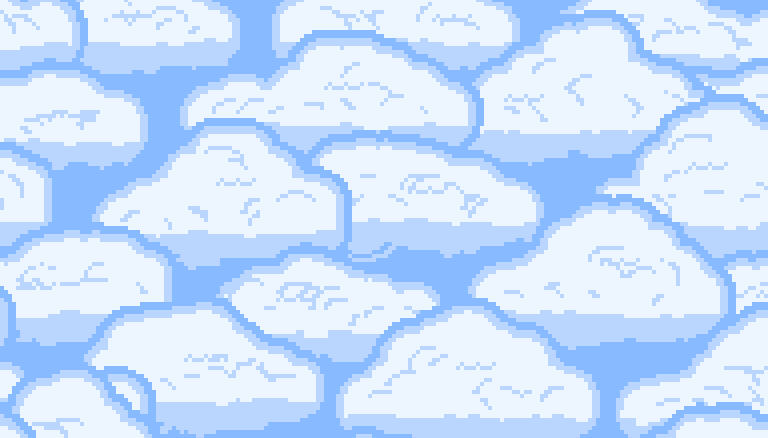
Reproduce this texture procedurally as a WebGL 2 fragment shader.

```glsl
#version 300 es
precision highp float;
// Draws blocky cumulus clouds stacked in overlapping rows on a blue sky.

uniform vec2 u_resolution;
out vec4 fragColor;

const vec3 SKY = vec3(0.53, 0.73, 1.0);
const vec3 SHADE = vec3(0.73, 0.84, 1.0);
const vec3 LIT = vec3(0.93, 0.96, 1.0);
const float GRID_ROWS = 109.5;           // blocks per canvas height
const vec2 PITCH = vec2(64.0, 23.0);     // cloud spacing in blocks
const int CLOUD_ROWS = 7;
const int LOBES = 9;
const int CREASES = 9;
const int NONE = 0, IS_SKY = 1, IS_SHADE = 2, IS_LIT = 3;

struct Cloud { vec2 base; float halfWidth, peakX, tall, spread, seed; };

float hash(float a, float b) {
    vec3 p = fract(vec3(a, b, a) * 0.1031);
    p += dot(p, p.yzx + 33.33);
    return fract((p.x + p.y) * p.z);
}

// Stepped noise in 0..1 made of wide and narrow blocks
float ragged(float x, float seed) {
    return 0.5 * (hash(floor(x / 3.0), seed) + hash(floor(x / 8.0), seed + 5.0));
}

Cloud makeCloud(float row, float column, float offset) {
    float seed = row * 17.0 + column * 5.3 + 41.0;
    vec2 jitter = vec2(hash(seed, 1.0), hash(seed, 2.0)) - 0.5;
    vec2 base = vec2((column + 0.5) * PITCH.x + offset, row * PITCH.y - 14.0);
    float halfWidth = mix(27.0, 37.0, hash(seed, 3.0));
    return Cloud(floor(base + jitter * vec2(18.0, 8.0)), halfWidth,
                 (hash(seed, 4.0) - 0.5) * halfWidth,
                 mix(4.0, 20.0, hash(seed, 6.0)),
                 mix(11.0, 19.0, hash(seed, 7.0)), seed);
}

// Height of the lobe centres along the cloud
float crest(Cloud c, float x) {
    float t = (x - c.peakX) / c.spread;
    return c.tall * exp(-t * t);
}

// Distance to a union of upright rounded columns
float billows(Cloud c, vec2 p) {
    float d = 100.0;
    for (int i = 0; i < LOBES; i++) {
        float k = float(i);
        float t = 2.0 * k / float(LOBES - 1) - 1.0;
        float x = t * (c.halfWidth - 6.0);
        float radius = 5.0 + 1.5 * (1.0 - t * t) + 2.0 * hash(c.seed, k + 20.0);
        float top = crest(c, x) + 3.0 * hash(c.seed, k + 40.0);
        d = min(d, length(p - vec2(x, clamp(p.y, 0.0, top))) - radius);
    }
    return d;
}

bool arc(vec2 p, float radius, float angle, float spread) {
    float len = length(p);
    return abs(len - radius) < 0.55
        && dot(p, vec2(cos(angle), sin(angle))) > len * cos(spread);
}

// Row of small linked cups
bool cups(vec2 p, float halfLength) {
    float rise = mod(p.x, 4.0) < 1.5 ? 1.0 : 0.0;
    return abs(p.x) < halfLength && abs(p.y - rise) < 0.5;
}

// Thin fold lines inside the lit body
bool creases(Cloud c, vec2 p) {
    for (int i = 0; i < CREASES; i++) {
        float k = float(i) * 3.0 + 60.0;
        float a = hash(c.seed, k), b = hash(c.seed, k + 1.0), e = hash(c.seed, k + 2.0);
        float x = (float(i) + a) / float(CREASES) * 1.7 - 0.85;
        x *= c.halfWidth - 4.0;
        vec2 q = p - vec2(x, b * (crest(c, x) + 2.0) - 1.0);
        if (arc(q * vec2(1.0, 1.2), mix(2.5, 6.5, e), mix(0.5, 2.6, fract(a + e * 7.0)),
                mix(0.5, 1.1, b))) return true;
    }
    float x = floor((hash(c.seed, 90.0) - 0.5) * c.halfWidth);
    return cups(p - vec2(x, floor(0.6 * crest(c, x)) + 2.5), 5.5);
}

int cloudTone(Cloud c, vec2 p) {
    if (abs(p.x) > c.halfWidth + 6.0 || p.y < -15.0 || p.y > c.tall + 16.0) return NONE;
    float d = billows(c, p);
    float floorY = -3.5 + 3.0 * ragged(p.x, c.seed);
    if (p.y > floorY) {
        if (d < 0.0) return creases(c, p) ? IS_SHADE : IS_LIT;
    } else {
        // Hanging bowl with a curved gap, then the ragged underside
        float bowl = length((p - vec2(-0.6 * c.halfWidth, -6.0)) * vec2(1.0, 1.6)) - 9.5;
        bool hasBowl = hash(c.seed, 8.0) > 0.45;
        if (hasBowl && p.y < -7.0 && abs(bowl + 2.6) < 0.7) return IS_SKY;
        if (hasBowl && bowl < 0.0) return IS_SHADE;
        d += 3.0 * ragged(p.x, c.seed + 9.0) - 1.5;
    }
    return d < 1.9 ? IS_SHADE : d < 4.0 ? IS_SKY : NONE;
}

// Front rows lie lowest, so the first cloud hit is the visible one
vec3 blockColour(vec2 p) {
    for (int r = 0; r < CLOUD_ROWS; r++) {
        float row = float(r), offset = row * 0.42 * PITCH.x;
        float column = floor((p.x - offset) / PITCH.x);
        for (int side = -1; side <= 1; side++) {
            Cloud c = makeCloud(row, column + float(side), offset);
            int tone = cloudTone(c, p - c.base);
            if (tone != NONE) return tone == IS_LIT ? LIT : tone == IS_SHADE ? SHADE : SKY;
        }
    }
    return SKY;
}

void main() {
    float pixelsPerBlock = u_resolution.y / GRID_ROWS;
    vec2 p = gl_FragCoord.xy / pixelsPerBlock - 0.5;
    // Blend neighbouring blocks by their cover of this pixel
    vec2 cover = clamp((fract(p) - 0.5) * pixelsPerBlock + 0.5, 0.0, 1.0);
    vec3 colour = vec3(0.0);
    for (int i = 0; i < 4; i++) {
        vec2 corner = vec2(i & 1, i >> 1);
        vec2 w = mix(1.0 - cover, cover, corner);
        if (w.x * w.y > 0.0) colour += w.x * w.y * blockColour(floor(p) + corner + 0.5);
    }
    fragColor = vec4(colour, 1.0);
}
```
